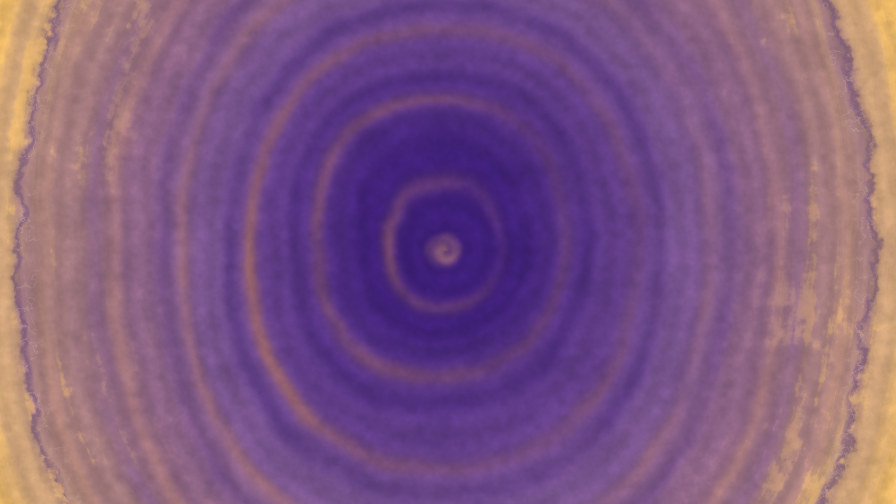
Reproduce this background procedurally as a Shadertoy shader.

```glsl
// Weathered rings of ochre paint on violet, rippling out to sandy edges.
// A rounded radial distance drives the colour ramp and a loop of rings;
// layered noise bends the rings, breaks them up and adds paper grain.

const vec3 INDIGO = vec3(0.24, 0.12, 0.47);
const vec3 VIOLET = vec3(0.38, 0.24, 0.53);
const vec3 MAUVE  = vec3(0.47, 0.33, 0.55);
const vec3 ROSE   = vec3(0.55, 0.39, 0.52);
const vec3 TAUPE  = vec3(0.64, 0.48, 0.49);
const vec3 SAND   = vec3(0.80, 0.63, 0.47);
const vec3 GOLD   = vec3(0.92, 0.72, 0.40);
const vec3 OCHRE  = vec3(0.70, 0.46, 0.40);

float hash(vec2 p) {
    return fract(sin(dot(p, vec2(127.1, 311.7))) * 43758.55);
}

float noise(vec2 p) {
    vec2 cell = floor(p), f = fract(p);
    f = f * f * (3.0 - 2.0 * f);
    float low = mix(hash(cell), hash(cell + vec2(1, 0)), f.x);
    float high = mix(hash(cell + vec2(0, 1)), hash(cell + vec2(1, 1)), f.x);
    return mix(low, high, f.y);
}

// Layered noise, centred on zero
float fbm(vec2 p) {
    float sum = 0.0, amp = 0.5;
    for (int i = 0; i < 5; i++) {
        sum += amp * (noise(p) - 0.5);
        p = mat2(1.6, 1.2, -1.2, 1.6) * p + 7.3;
        amp *= 0.55;
    }
    return sum;
}

float band(float d, float centre, float width) {
    float x = (d - centre) / width;
    return exp(-x * x);
}

// Distance with slightly square, upright contours
float roundedRadius(vec2 p) {
    vec2 a = pow(abs(p * vec2(1.0, 0.88)) + 1e-4, vec2(2.25));
    return pow(a.x + a.y, 1.0 / 2.25);
}

vec3 ramp(float d) {
    vec3 c = mix(INDIGO, VIOLET, smoothstep(0.10, 0.36, d));
    c = mix(c, MAUVE, smoothstep(0.34, 0.49, d));
    c = mix(c, ROSE, smoothstep(0.48, 0.62, d));
    c = mix(c, TAUPE, smoothstep(0.61, 0.76, d));
    c = mix(c, SAND, smoothstep(0.77, 0.87, d));
    return mix(c, GOLD, smoothstep(0.87, 0.97, d));
}

void mainImage(out vec4 fragColor, in vec2 fragCoord) {
    vec2 p = (fragCoord - 0.5 * iResolution.xy) / iResolution.y;
    p -= vec2(-0.005, 0.002);
    float plain = length(p);
    vec2 dir = p / max(plain, 1e-4);

    // Bend the contours and let the second ring drift up and left
    vec2 bent = p - vec2(-0.012, 0.025) * band(plain, 0.24, 0.12);
    float wobble = fbm(p * 5.0);
    float d = roundedRadius(bent) + 0.022 * wobble;
    float grain = fbm(p * 60.0);
    float blotch = fbm(p * 13.0 + 20.0);
    float outer = smoothstep(0.38, 0.85, d);

    // Streaks follow the circumference without an angular seam
    float streak = fbm(dir * 2.2 + vec2(d * 30.0, -d * 19.0));
    vec3 col = ramp(d + (0.03 + 0.09 * outer) * streak + 0.03 * blotch);

    // Ochre rings, each with a cool trough outside it
    for (int i = 0; i < 6; i++) {
        float k = float(i);
        float radius = 0.108 + 0.138 * k;
        float turn = dot(dir, vec2(cos(2.8 + 0.4 * k), sin(2.8 + 0.4 * k)));
        float patchy = clamp(0.75 + 1.6 * fbm(p * 7.0 + k * 9.0), 0.0, 1.0);
        float strength = (0.32 + 0.14 * turn) * patchy;
        strength += 0.25 * band(k, 2.0, 0.7) * smoothstep(0.2, 1.0, -dir.x);
        float edge = d + 0.012 * blotch;
        col = mix(col, mix(OCHRE, SAND, 0.6 * outer), strength * band(edge, radius, 0.015));
        col = mix(col, mix(INDIGO, MAUVE, outer), 0.32 * patchy * band(edge, radius + 0.044, 0.018));
    }

    // Fine concentric ripples
    col *= 1.0 + 0.035 * sin(d * 145.0 + 3.0 * wobble);

    // Small warm core with a faint curl
    float core = 1.0 - smoothstep(0.018, 0.046, plain + 0.025 * blotch);
    float curl = 0.8 + 0.2 * sin(atan(p.y, p.x) - plain * 170.0);
    col = mix(col, mix(TAUPE, OCHRE, 0.6), 0.62 * core * curl);

    // Torn outer seam with pale fibres, and gold flakes around it
    float seam = d + 0.05 * blotch + 0.025 * grain;
    col = mix(col, MAUVE * 0.85, 0.5 * band(seam, 0.845, 0.007));
    float fibre = band(fbm(p * 24.0 + 4.0), 0.0, 0.018) * band(d, 0.835, 0.025);
    col = mix(col, vec3(0.77, 0.65, 0.60), 0.4 * fibre);
    float flakes = smoothstep(0.08, 0.32, streak + 0.6 * blotch + 0.4 * grain);
    col = mix(col, GOLD, 0.45 * flakes * smoothstep(0.55, 0.88, d));

    // Paper grain
    col *= 1.0 + 0.16 * grain + 0.12 * blotch;
    fragColor = vec4(clamp(col, 0.0, 1.0), 1.0);
}
```
